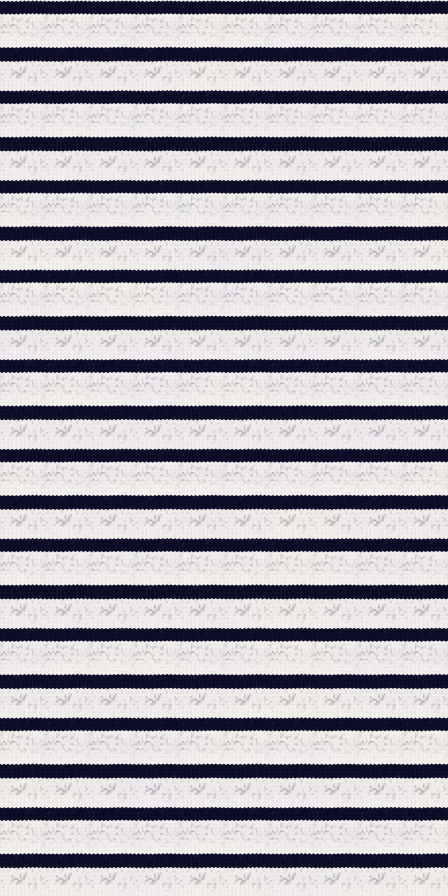
Write a Shadertoy shader that draws this texture.

```glsl
// Striped knit jersey: 10 x 10 repeats, each with a thin and a thick navy stripe
// on off-white. V-shaped stitches notch the stripe edges and shade the yarn;
// wrapped value noise adds grey flecks and a faint drift of tint.

float hash(vec2 p) {
    return fract(sin(dot(p, vec2(127.1, 311.7))) * 43758.5453);
}

// Value noise that repeats after a whole number of cells
float wrapNoise(vec2 p, vec2 period) {
    vec2 i = floor(p), f = fract(p);
    f = f * f * (3.0 - 2.0 * f);
    vec2 a = mod(i, period), b = mod(i + 1.0, period);
    return mix(mix(hash(a), hash(vec2(b.x, a.y)), f.x),
               mix(hash(vec2(a.x, b.y)), hash(b), f.x), f.y);
}

// Distance along a repeating unit interval
float wrapDist(float t, float center) {
    return abs(fract(t - center + 0.5) - 0.5);
}

// Soft-edged stripe coverage
float stripe(float t, float center, float halfWidth, float blur) {
    return 1.0 - smoothstep(-blur, blur, wrapDist(t, center) - halfWidth);
}

void mainImage(out vec4 fragColor, in vec2 fragCoord) {
    vec2 uv = fragCoord / iResolution.xy;
    vec2 q = uv * 10.0;
    float pixel = 10.0 / iResolution.y;
    float down = 1.0 - fract(q.y);

    // Stitches: 11 columns and 24 rows of V shapes per repeat
    vec2 stitches = vec2(11.0, 24.0);
    vec2 s = q * stitches;
    float vee = abs(fract(s.x) - 0.5);
    float detail = 1.0 - smoothstep(0.3, 0.9, stitches.y * pixel);
    float groove = 0.5 + 0.5 * cos(6.28318 * (s.y - vee));
    float column = smoothstep(0.25, 0.5, vee);
    float yarn = detail * (0.6 * groove + 0.4 * column);

    // Stripes, notched by the stitches
    float jag = 0.024 * (vee - 0.25)
              + 0.006 * (hash(vec2(mod(floor(s.x), 11.0), 7.0)) - 0.5);
    float blur = max(0.75 * pixel, 0.007);
    float navy = max(stripe(down + jag, 0.085, 0.071, blur),
                     stripe(down + jag, 0.607, 0.077, blur));

    // Grey flecks gather in a loose band below each stripe
    float thinGap = exp(-pow(wrapDist(down, 0.30) / 0.10, 2.0));
    float thickGap = exp(-pow(wrapDist(down, 0.81) / 0.09, 2.0));
    float band = max(thinGap, thickGap);
    float fleck = wrapNoise(s * vec2(2.0, 1.5), vec2(22.0, 36.0));
    float patches = wrapNoise(q * vec2(5.0, 8.0), vec2(5.0, 8.0));
    float grey = smoothstep(0.55, 0.95, fleck) * (0.025 + 0.16 * band * (0.4 + patches));

    // Faint upright crease between repeats
    float crease = pow(0.5 + 0.5 * cos(6.28318 * q.x), 24.0);
    grey += 0.02 * crease * (0.4 + thinGap) + 0.018 * band;

    // Off-white drifts between cream and lilac over the whole cloth
    float drift = wrapNoise(uv * vec2(6.0, 20.0), vec2(6.0, 20.0));
    vec3 white = mix(vec3(0.968, 0.957, 0.940), vec3(0.960, 0.945, 0.960), drift);
    white -= grey * vec3(1.0, 1.0, 0.92) + 0.05 * yarn;

    vec3 dark = vec3(0.032, 0.032, 0.130) + 0.05 * yarn * vec3(0.8, 0.8, 1.0);
    dark += 0.035 * smoothstep(0.6, 1.0, fleck);

    fragColor = vec4(mix(white, dark, navy), 1.0);
}
```
